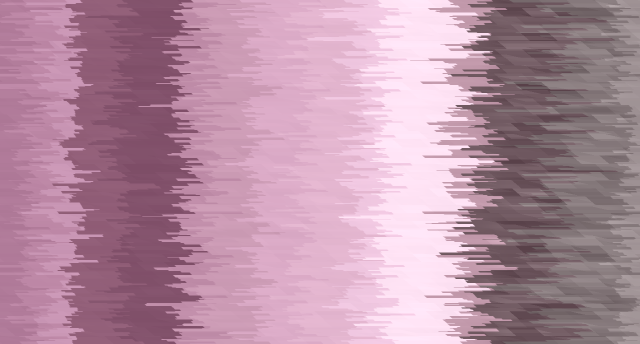
Give the GLSL for this background, as a WebGL 2 fragment shader.

```glsl
#version 300 es
precision highp float;
// Vertical bands of mauve, pink and warm grey, torn along their edges into horizontal shards.

uniform vec2 u_resolution;
out vec4 fragColor;

const int BANDS = 15;

// Band colours from left to right
const vec3 bandColor[BANDS] = vec3[](
    vec3(.69, .48, .60), vec3(.74, .53, .65), vec3(.79, .59, .71),
    vec3(.57, .37, .47), vec3(.51, .32, .42), vec3(.75, .55, .66),
    vec3(.80, .61, .71), vec3(.86, .67, .78), vec3(.89, .71, .81),
    vec3(.94, .78, .88), vec3(.99, .88, .95), vec3(.76, .60, .67),
    vec3(.44, .35, .38), vec3(.51, .46, .47), vec3(.62, .57, .58));

// Left edge of each band and how far its shards reach
const float bandEdge[BANDS] = float[](
    -1., .04, .078, .115, .19, .283, .325, .40, .47, .55, .595, .715, .757, .865, .978);
const float bandReach[BANDS] = float[](
    0., .055, .05, .036, .05, .05, .06, .05, .05, .055, .05, .065, .055, .10, .04);

float hash(vec2 p) {
    vec3 q = fract(p.xyx * .1031);
    q += dot(q, q.yzx + 33.33);
    return fract((q.x + q.y) * q.z);
}

// Ragged offset of an edge: slanted teeth, short rows and a few long slivers
float shards(float y, float seed) {
    float tooth = y * 25. + hash(vec2(seed, 3.)) + .5 * hash(vec2(floor(y * 60.), seed));
    float slant = .5 - fract(tooth);
    float coarse = hash(vec2(floor(tooth), seed + 11.)) - .5;
    float fine = hash(vec2(floor(y * 85.), seed + 29.)) - .5;
    float sliver = hash(vec2(floor(y * 135.), seed + 47.)) * 2. - 1.;
    return .4 * slant + .45 * coarse + .6 * fine + .8 * sliver * sliver * sliver;
}

// Tone of slanted, brick-like patches, from -0.5 to 0.5
float patches(vec2 p, vec2 count, float seed) {
    float row = p.y * count.y;
    float shift = hash(vec2(floor(row), seed)) * 7.;
    float column = p.x * count.x + shift + .35 * fract(row);
    return hash(vec2(floor(column) + seed, floor(row))) - .5;
}

vec3 background(vec2 p) {
    // Each band covers everything right of its torn edge
    vec3 color = bandColor[0];
    for (int i = 1; i < BANDS; i++) {
        float edge = bandEdge[i] + bandReach[i] * shards(p.y, float(i) * 7.);
        color = mix(color, bandColor[i], smoothstep(-.001, .001, p.x - edge));
    }

    // Patches are strong in the grey part and faint elsewhere
    float grey = smoothstep(.74, .80, p.x) * (1. - .7 * smoothstep(.95, .99, p.x));
    float tone = patches(p, vec2(23., 42.), 5.) + .6 * patches(p, vec2(14., 95.), 71.);
    color += tone * mix(.022, .13, grey) * vec3(1., 1.02, 1.);

    // Soft lightening towards the pale band
    color += .015 * exp(-pow((p.x - .64) / .06, 2.));
    return color;
}

void main() {
    // Average of four samples smooths the thin rows
    vec3 color = vec3(0.);
    for (int i = 0; i < 4; i++) {
        vec2 offset = vec2(i % 2, i / 2) * .5 - .25;
        color += background((gl_FragCoord.xy + offset) / u_resolution);
    }
    fragColor = vec4(clamp(color * .25, 0., 1.), 1.);
}
```
